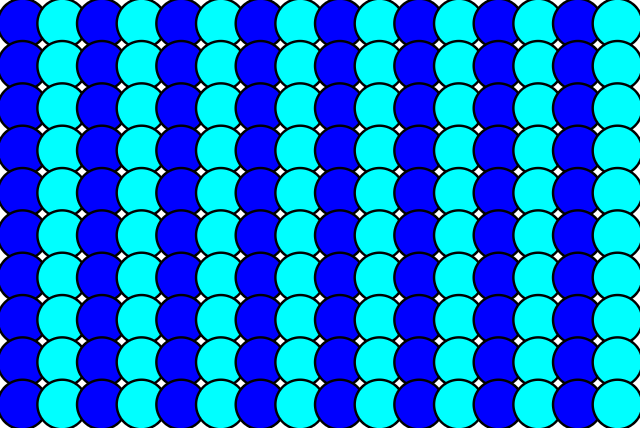
This pattern is drawn by a WebGL 1 fragment shader. Its source:

```glsl
precision highp float;

uniform vec2 u_resolution;

// Lengths are fractions of the canvas width
#define GRID vec2(16.0, 10.0)
#define PITCH vec2(0.06198, 0.06615)
#define RADIUS 0.03874
#define LINE_WIDTH 0.00382
#define BLUE vec3(0.0, 0.0, 1.0)
#define CYAN vec3(0.0, 1.0, 1.0)
#define OUTLINE vec3(0.0)
#define PAPER vec3(1.0)

// Share of a pixel lying inside a signed distance
float coverage(float dist, float pixel) {
    return clamp(0.5 - dist / pixel, 0.0, 1.0);
}

// Paints one outlined disc over the colour below
vec3 paintDisc(vec3 below, vec2 offset, vec3 fill, float pixel) {
    float dist = length(offset) - RADIUS;
    float outer = coverage(dist - 0.5 * LINE_WIDTH, pixel);
    float inner = coverage(dist + 0.5 * LINE_WIDTH, pixel);
    return mix(below, mix(OUTLINE, fill, inner), outer);
}

void main() {
    float pixel = 1.0 / u_resolution.x;

    // Centred position with y pointing down, so rows count from the top
    vec2 pos = (gl_FragCoord.xy - 0.5 * u_resolution) * pixel;
    pos.y = -pos.y;

    vec2 firstCentre = -0.5 * (GRID - 1.0) * PITCH;
    vec2 nearest = floor((pos - firstCentre) / PITCH + 0.5);
    vec3 colour = PAPER;

    // Lower discs cover upper ones, right discs cover left ones
    for (int row = -1; row <= 1; row++) {
        for (int column = -1; column <= 1; column++) {
            vec2 cell = nearest + vec2(float(column), float(row));
            bool inGrid = all(greaterThanEqual(cell, vec2(0.0)))
                       && all(lessThan(cell, GRID));
            if (inGrid) {
                vec3 fill = mod(cell.x, 2.0) < 0.5 ? BLUE : CYAN;
                vec2 centre = firstCentre + cell * PITCH;
                colour = paintDisc(colour, pos - centre, fill, pixel);
            }
        }
    }

    gl_FragColor = vec4(colour, 1.0);
}
```
